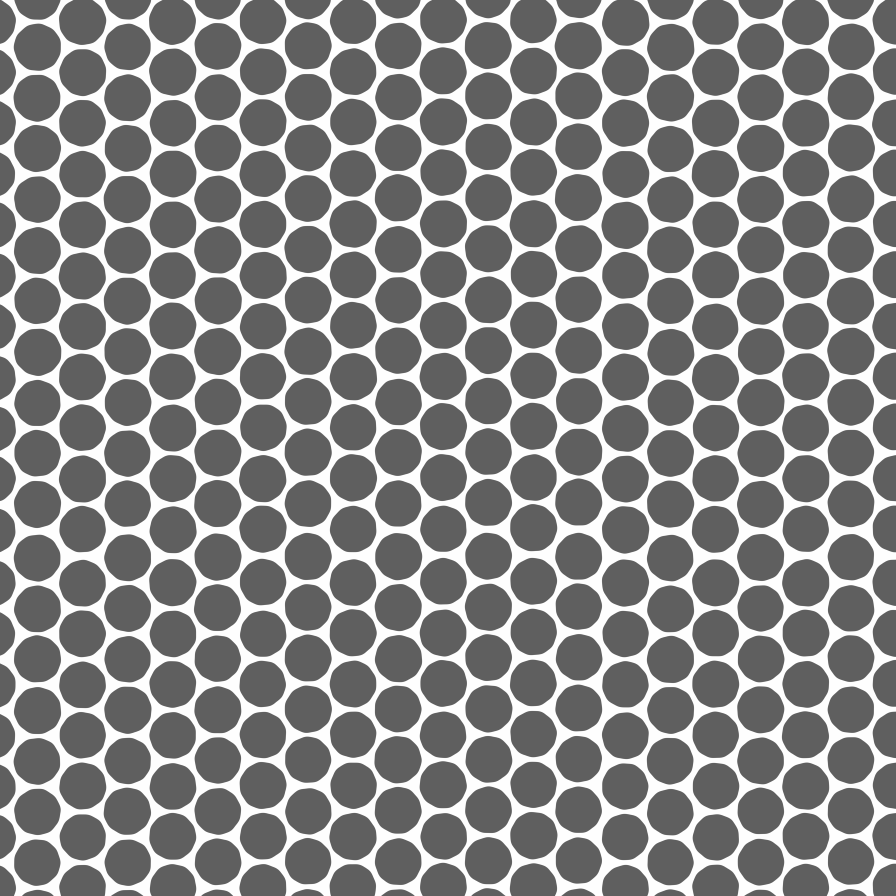
Write a WebGL 1 fragment shader that draws this pattern.

```glsl
precision highp float;

uniform vec2 u_resolution;

// Lengths are fractions of the canvas height; y runs downwards.
const vec3 DOT_COLOR = vec3(0.373);
const vec3 GROUND_COLOR = vec3(0.996);
const vec2 PITCH = vec2(0.05034, 0.05671);
const vec2 ORIGIN = vec2(0.0418, 0.0527);
const float RADIUS = 0.0260;
const float RADIUS_VARIATION = 0.0003;
const float JITTER = 0.0005;
const float WOBBLE = 0.0002;
const vec2 SEAM = vec2(0.672, 0.607);
const vec2 SEAM_GAP = vec2(0.0018, 0.0029);
const float ROW_SLOPE = 0.0032;
const vec2 CHIPPED_CELL = vec2(10.0, 6.0);
const vec2 CHIP_DIRECTION = vec2(-0.68, 0.733);
const float CHIP_DEPTH = 0.1;
const float TAU = 6.2831853;

vec3 hash3(vec2 p) {
    vec3 q = fract(p.xyx * vec3(0.1031, 0.1030, 0.0973));
    q += dot(q, q.yxz + 33.33);
    return fract((q.xxy + q.yzz) * q.zyx);
}

// Every other column is raised by half a row.
float columnOffset(float column) {
    return -0.5 * PITCH.y * mod(column, 2.0);
}

// Dot centre, with a small gap and a slope reset past the seams.
vec2 dotCenter(vec2 cell, vec2 random) {
    vec2 center = ORIGIN + cell * PITCH;
    center.y += columnOffset(cell.x);
    vec2 pastSeam = step(SEAM, center);
    float slopeRun = center.x - pastSeam.x * SEAM.x;
    center += pastSeam * SEAM_GAP;
    center.y -= ROW_SLOPE * slopeRun;
    return center + JITTER * (2.0 * random - 1.0);
}

// Signed distance to one slightly uneven dot.
float dotDistance(vec2 p, vec2 cell) {
    vec3 random = hash3(cell + 17.0);
    vec2 offset = p - dotCenter(cell, random.xy);
    float radius = RADIUS + RADIUS_VARIATION * (2.0 * random.z - 1.0);
    float angle = atan(offset.y, offset.x + 1e-6);
    float wobble = sin(5.0 * angle + TAU * random.x)
                 + sin(11.0 * angle + TAU * random.y);
    float d = length(offset) - radius - WOBBLE * wobble;

    // One dot has a flattened edge.
    if (distance(cell, CHIPPED_CELL) < 0.5) {
        d = max(d, dot(offset, CHIP_DIRECTION) - radius * (1.0 - CHIP_DEPTH));
    }
    return d;
}

void main() {
    vec2 p = gl_FragCoord.xy / u_resolution.y;
    p.y = 1.0 - p.y;

    // Nearest dot among the neighbouring columns and rows.
    float nearest = 1.0;
    float column = floor((p.x - ORIGIN.x) / PITCH.x + 0.5);
    for (int i = -1; i <= 1; i++) {
        float x = column + float(i);
        float row = floor((p.y - ORIGIN.y - columnOffset(x)) / PITCH.y + 0.5);
        for (int j = -1; j <= 1; j++) {
            nearest = min(nearest, dotDistance(p, vec2(x, row + float(j))));
        }
    }

    // Antialiased fill.
    float pixel = 1.0 / u_resolution.y;
    float ground = smoothstep(-0.65 * pixel, 0.65 * pixel, nearest);
    gl_FragColor = vec4(mix(DOT_COLOR, GROUND_COLOR, ground), 1.0);
}
```
